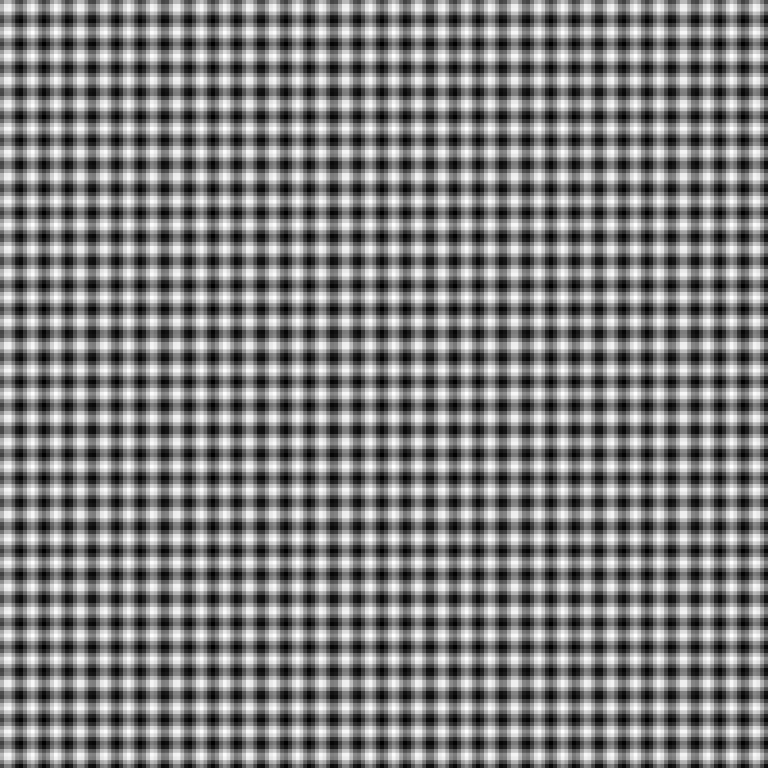
Give the GLSL for this pattern, as a WebGL 1 fragment shader.

```glsl
precision highp float;
// Stepped grey gingham: two crossed sine waves sampled on a grid of 200 by 200 square cells.

uniform vec2 u_resolution;

// Wave that holds one value per cell, with a narrow blend at each cell edge
vec2 steppedWave(vec2 cellPosition, vec2 blendWidth) {
  vec2 nearestEdge = floor(cellPosition + 0.5);
  vec2 blend = clamp((cellPosition - nearestEdge) / blendWidth + 0.5, 0.0, 1.0);
  return mix(sin(nearestEdge - 1.0), sin(nearestEdge), blend);
}

void main() {
  // Cells are counted from the upper left corner
  vec2 uv = gl_FragCoord.xy / u_resolution;
  vec2 cellPosition = 200.0 * vec2(uv.x, 1.0 - uv.y);

  // Blend over half a pixel, measured in cells
  vec2 wave = steppedWave(cellPosition, 100.0 / u_resolution);

  // Equal mix of upright and level bands
  float grey = 0.5 + 0.25 * (wave.x + wave.y);
  gl_FragColor = vec4(vec3(grey), 1.0);
}
```
